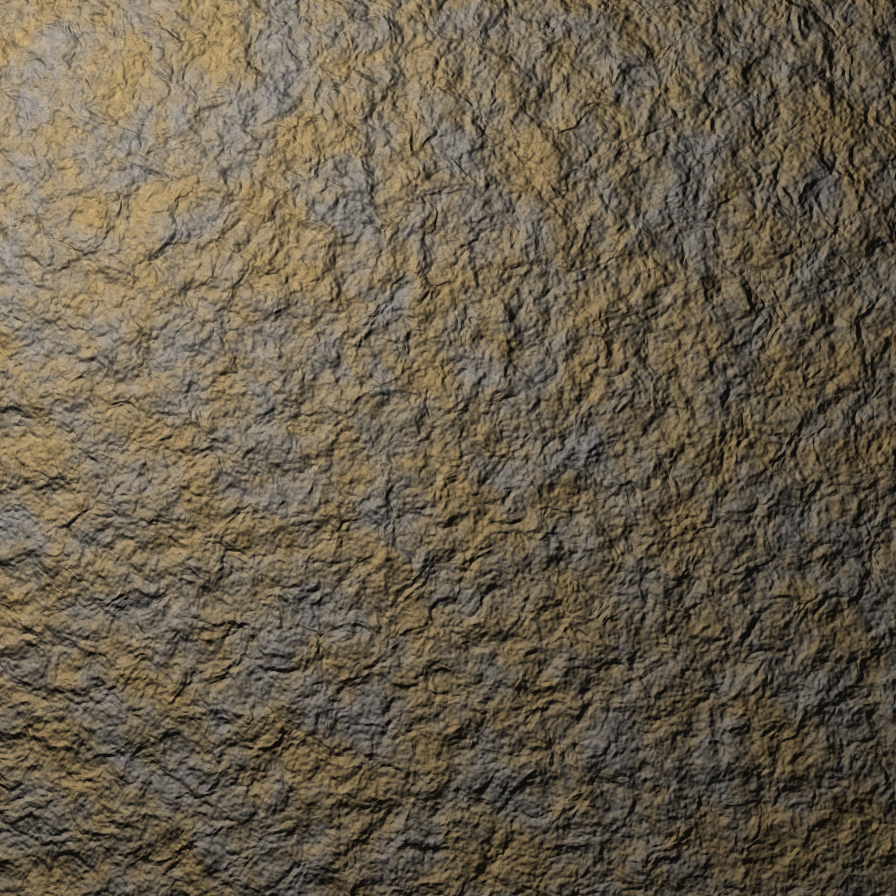
Write a three.js fragment shader that draws this texture.

```glsl
varying vec2 vUv;

const vec3 OCHRE = vec3(0.80, 0.68, 0.47);
const vec3 SLATE = vec3(0.70, 0.675, 0.645);
const vec3 LAMP = vec3(-0.02, 0.95, 0.68);
const float AMBIENT = 0.08;
const float FALLOFF = 0.36;

vec2 hash2(vec2 p) {
  vec2 q = vec2(dot(p, vec2(127.1, 311.7)), dot(p, vec2(269.5, 183.3)));
  return fract(sin(q) * 43758.5453) * 2.0 - 1.0;
}

// Gradient noise, centred on zero
float noise(vec2 p) {
  vec2 i = floor(p);
  vec2 f = fract(p);
  vec2 u = f * f * f * (f * (f * 6.0 - 15.0) + 10.0);
  float a = dot(hash2(i), f);
  float b = dot(hash2(i + vec2(1.0, 0.0)), f - vec2(1.0, 0.0));
  float c = dot(hash2(i + vec2(0.0, 1.0)), f - vec2(0.0, 1.0));
  float d = dot(hash2(i + 1.0), f - 1.0);
  return mix(mix(a, b, u.x), mix(c, d, u.x), u.y);
}

// Turns and scales the domain between octaves
vec2 nextOctave(vec2 p) {
  return mat2(1.6, 1.2, -1.2, 1.6) * p + 17.3;
}

float fbm(vec2 p, float gain) {
  float sum = 0.0;
  float amp = 1.0;
  for (int i = 0; i < 4; i++) {
    sum += amp * noise(p);
    p = nextOctave(p);
    amp *= gain;
  }
  return sum;
}

// Rounded lumps parted by sharp creases
float billow(vec2 p, float gain) {
  float sum = 0.0;
  float amp = 1.0;
  for (int i = 0; i < 3; i++) {
    sum += amp * abs(noise(p));
    p = nextOctave(p);
    amp *= gain;
  }
  return sum;
}

// Short curved steps along the zero line of the noise
float scarp(vec2 p, float width) {
  return smoothstep(-width, width, noise(p) + 0.25 * noise(p * 3.1));
}

vec2 warp(vec2 p, float freq, float strength) {
  return p + strength * vec2(noise(p * freq + 3.7), noise(p * freq + 41.2));
}

float rockHeight(vec2 p) {
  vec2 q = warp(p, 26.0, 0.014);
  float h = 0.009 * fbm(q * 17.0, 0.5);
  h += 0.007 * billow(q * 31.0, 0.5);
  h += 0.0026 * scarp(q * 24.0 + 5.0, 0.10);
  h += 0.0016 * scarp(q * 37.0 + 29.0, 0.10);
  // Sandy grain, left unwarped so that it stays free of streaks
  h += 0.0019 * noise(p * 125.0) + 0.0013 * noise(nextOctave(p * 105.0));
  return h;
}

vec3 rockNormal(vec2 p, float h, float eps) {
  float dx = rockHeight(p + vec2(eps, 0.0)) - h;
  float dy = rockHeight(p + vec2(0.0, eps)) - h;
  return normalize(vec3(-dx, -dy, eps));
}

// Ochre stains over grey stone
vec3 stoneColour(vec2 p) {
  float stain = fbm(warp(p, 14.0, 0.03) * 11.0 + 11.0, 0.65);
  float tone = 1.0 + 0.16 * fbm(p * 70.0, 0.8);
  return mix(SLATE, OCHRE, smoothstep(-0.6, 0.5, stain)) * tone;
}

// Nearby lamp with distance falloff
float lampLight(vec2 p, vec3 normal, vec3 lamp) {
  vec3 toLamp = lamp - vec3(p, 0.0);
  float reach = 1.0 / (1.0 + FALLOFF * dot(toLamp, toLamp));
  return max(dot(normal, normalize(toLamp)), 0.0) * reach;
}

void main() {
  float h = rockHeight(vUv);
  vec3 normal = rockNormal(vUv, h, 0.001);
  float light = AMBIENT + lampLight(vUv, normal, LAMP);
  gl_FragColor = vec4(stoneColour(vUv) * light, 1.0);
}
```
